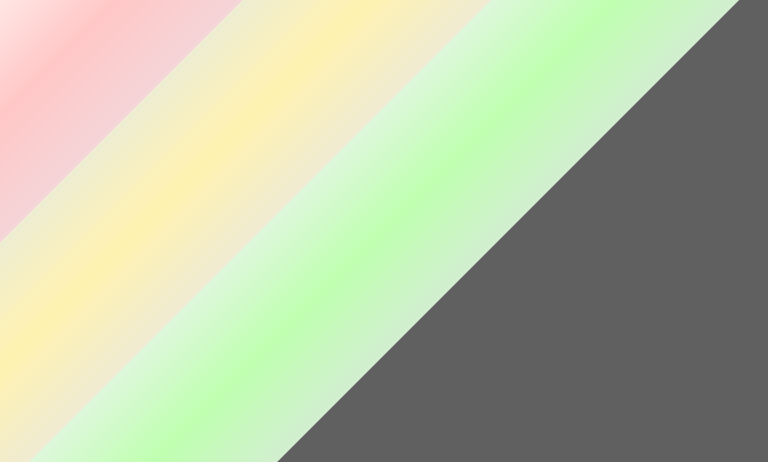
Give the GLSL for this background, as a Shadertoy shader.

```glsl
const float BAND_START = -0.0125;  // diagonal offset of the first band, in canvas heights
const float BAND_WIDTH = 0.5375;   // diagonal span of each band
const float PEAK = 0.5;            // place of the purest tint inside a band

const vec3 PINK_START = vec3(1.00, 0.91, 0.90);
const vec3 PINK_PEAK = vec3(1.00, 0.78, 0.78);
const vec3 PINK_END = vec3(0.96, 0.835, 0.845);

const vec3 YELLOW_START = vec3(0.935, 0.93, 0.825);
const vec3 YELLOW_PEAK = vec3(1.00, 0.95, 0.69);
const vec3 YELLOW_END = vec3(0.94, 0.92, 0.825);

const vec3 GREEN_START = vec3(0.87, 0.97, 0.86);
const vec3 GREEN_PEAK = vec3(0.75, 1.00, 0.69);
const vec3 GREEN_END = vec3(0.825, 0.935, 0.815);

const vec3 GRAY = vec3(0.376);

// Three-stop linear gradient across one band
vec3 bandGradient(float t, vec3 start, vec3 peak, vec3 end) {
    vec3 rising = mix(start, peak, clamp(t / PEAK, 0.0, 1.0));
    return mix(rising, end, clamp((t - PEAK) / (1.0 - PEAK), 0.0, 1.0));
}

// Antialiased step at a band boundary
float edgeMask(float position, float edge, float softness) {
    return smoothstep(edge - softness, edge + softness, position);
}

void mainImage(out vec4 fragColor, in vec2 fragCoord) {
    vec2 uv = fragCoord / iResolution.y;

    // Diagonal distance from the top left corner, counted in bands
    float diagonal = uv.x + 1.0 - uv.y;
    float band = (diagonal - BAND_START) / BAND_WIDTH;
    float softness = 1.0 / (iResolution.y * BAND_WIDTH);

    // Pastel bands, then the flat corner
    vec3 color = bandGradient(band, PINK_START, PINK_PEAK, PINK_END);
    vec3 yellow = bandGradient(band - 1.0, YELLOW_START, YELLOW_PEAK, YELLOW_END);
    vec3 green = bandGradient(band - 2.0, GREEN_START, GREEN_PEAK, GREEN_END);
    color = mix(color, yellow, edgeMask(band, 1.0, softness));
    color = mix(color, green, edgeMask(band, 2.0, softness));
    color = mix(color, GRAY, edgeMask(band, 3.0, softness));

    fragColor = vec4(color, 1.0);
}
```
